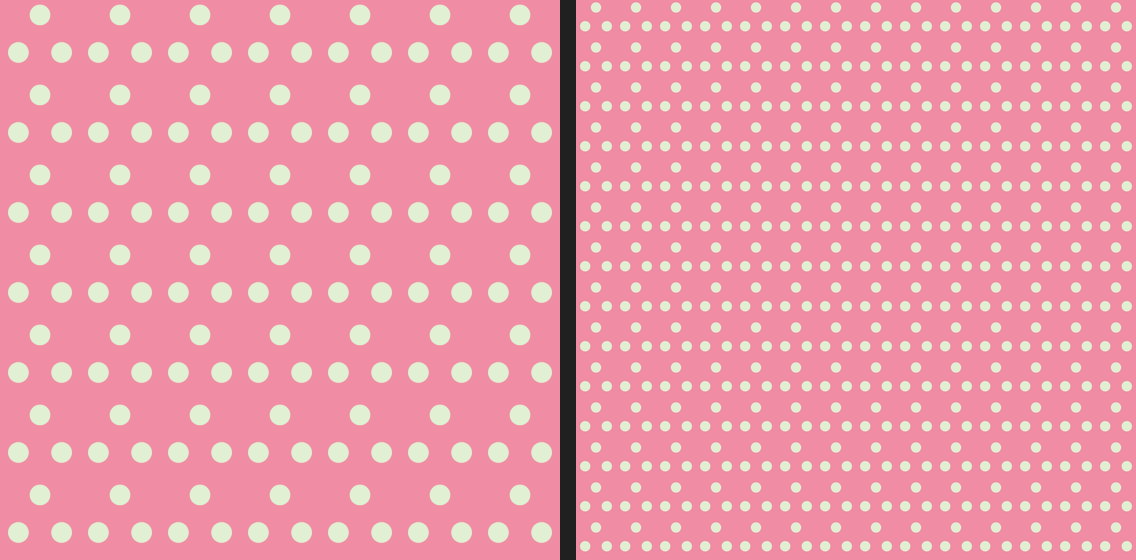
Left: one tile. Right: repeated 2 by 2.
Write a three.js fragment shader that draws this pattern.

```glsl
// Pale green polka dots on pink: rows of single dots alternating with rows of paired dots.
#define REPEATS 7.0
#define DOT_RADIUS 0.1295
#define EDGE_SOFTNESS 0.008
#define SINGLE_HEIGHT 0.813
#define PAIR_HEIGHT 0.344
#define PAIR_OFFSET 0.270
#define PINK vec3(0.940, 0.550, 0.640)
#define PALE_GREEN vec3(0.882, 0.937, 0.827)

varying vec2 vUv;

float circleDistance(vec2 point, vec2 center) {
  return length(point - center) - DOT_RADIUS;
}

void main() {
  // Cell coordinates, mirrored about the vertical centre line
  vec2 cell = fract(vUv * REPEATS);
  cell.x = abs(cell.x - 0.5);

  // One centred dot above a mirrored pair
  float single = circleDistance(cell, vec2(0.0, SINGLE_HEIGHT));
  float pair = circleDistance(cell, vec2(PAIR_OFFSET, PAIR_HEIGHT));
  float dots = 1.0 - smoothstep(-EDGE_SOFTNESS, EDGE_SOFTNESS, min(single, pair));

  gl_FragColor = vec4(mix(PINK, PALE_GREEN, dots), 1.0);
}
```
